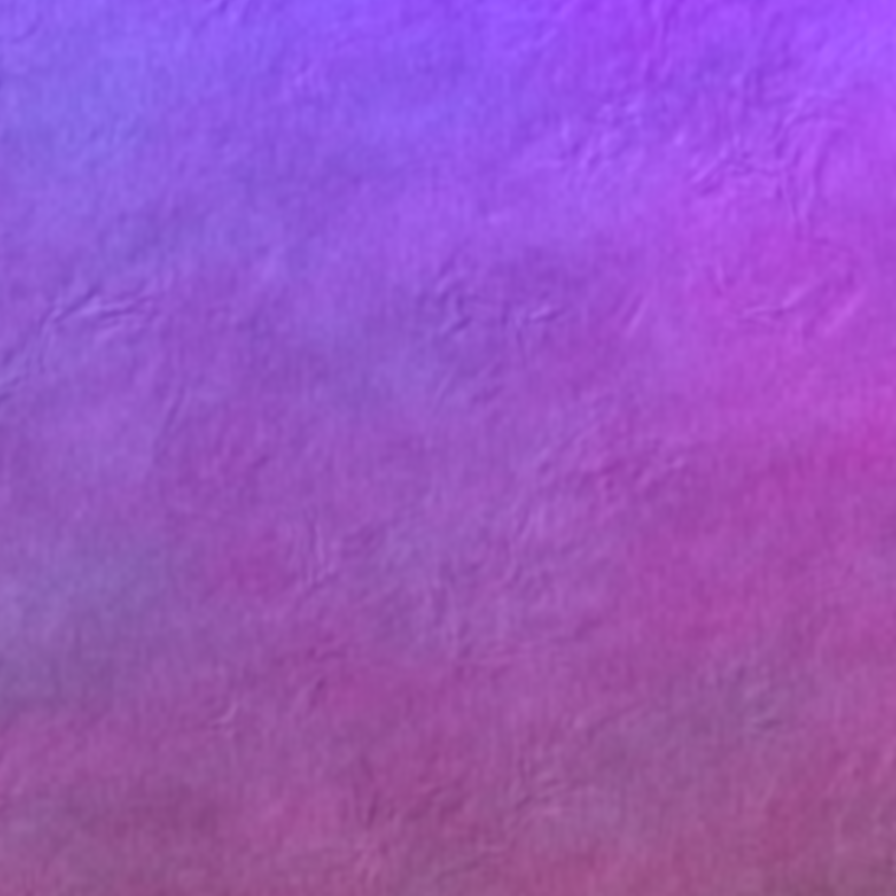
Reproduce this texture procedurally as a Shadertoy shader.

```glsl
// Soft violet-to-plum dyed surface: a smooth colour field of three columns,
// tinted by slanted cloudy blotches and mottling, then embossed with patchy
// fine wrinkles and a faint upright grain. All noise is hashed value noise.

#define CLOUD_SCALE 6.0
#define CLOUD_TINT 0.11
#define CLOUD_LIGHT 0.10
#define MOTTLE_SCALE 20.0
#define MOTTLE_DEPTH 0.055
#define WRINKLE_SCALE 52.0
#define WRINKLE_DEPTH 0.18
#define PATCH_SCALE 8.0
#define GRAIN_SCALE 115.0
#define GRAIN_DEPTH 0.028
#define SLANT 0.4

float hash(vec2 p) {
    vec3 q = fract(vec3(p.xyx) * 0.1031);
    q += dot(q, q.yzx + 33.33);
    return fract((q.x + q.y) * q.z);
}

float noise(vec2 p) {
    vec2 cell = floor(p), f = fract(p);
    f = f * f * f * (f * (f * 6.0 - 15.0) + 10.0);
    float low = mix(hash(cell), hash(cell + vec2(1, 0)), f.x);
    float high = mix(hash(cell + vec2(0, 1)), hash(cell + vec2(1, 1)), f.x);
    return mix(low, high, f.y);
}

mat2 rotation(float angle) {
    float c = cos(angle), s = sin(angle);
    return mat2(c, s, -s, c);
}

// Layered noise, centred on zero
float fbm(vec2 p) {
    float sum = 0.0, weight = 0.5;
    for (int i = 0; i < 4; i++) {
        sum += weight * (noise(p) - 0.5);
        p = rotation(0.6) * p * 2.03 + 17.3;
        weight *= 0.55;
    }
    return sum;
}

// Colour of one column: bottom, middle, top
vec3 column(vec3 bottom, vec3 middle, vec3 top, float y) {
    return y < 0.5 ? mix(bottom, middle, y * 2.0) : mix(middle, top, y * 2.0 - 1.0);
}

vec3 colourField(vec2 p) {
    vec3 left = column(vec3(0.57, 0.33, 0.55), vec3(0.56, 0.36, 0.76), vec3(0.54, 0.38, 0.93), p.y);
    vec3 centre = column(vec3(0.59, 0.33, 0.54), vec3(0.61, 0.33, 0.76), vec3(0.57, 0.32, 0.98), p.y);
    vec3 right = column(vec3(0.56, 0.33, 0.49), vec3(0.68, 0.30, 0.74), vec3(0.64, 0.33, 1.0), p.y);
    vec3 leftHalf = mix(left, centre, smoothstep(0.0, 0.6, p.x));
    return mix(leftHalf, right, smoothstep(0.45, 1.0, p.x));
}

// Relief of short creases, warped so they bend in many directions
float relief(vec2 p) {
    vec2 bend = vec2(noise(p * 13.0), noise(p * 13.0 + 40.0)) - 0.5;
    vec2 q = rotation(0.5) * (p + bend * 0.05) * WRINKLE_SCALE * vec2(1.0, 0.8);
    return noise(q) * 0.65 + noise(q * 1.8 + 9.0) * 0.35;
}

void mainImage(out vec4 fragColor, in vec2 fragCoord) {
    vec2 p = fragCoord / iResolution.xy;

    // Cloudy blotches, stretched along a gentle upward slant
    vec2 cloudPoint = rotation(-SLANT) * p * vec2(0.8, 1.3) * CLOUD_SCALE;
    float tint = fbm(cloudPoint + 3.0);
    float light = fbm(cloudPoint * 1.3 + 51.0);
    vec3 colour = colourField(p + 0.05 * vec2(tint, light));
    colour += CLOUD_TINT * tint * vec3(0.7, -0.9, -0.2);
    colour += CLOUD_LIGHT * light * vec3(0.8, 0.8, 1.0);

    // Small soft mottling
    float mottle = fbm(p * MOTTLE_SCALE + 83.0);
    colour += MOTTLE_DEPTH * mottle * vec3(0.8, 1.0, 0.9);

    // Wrinkles lit from the upper left, strong only in scattered patches
    float patches = smoothstep(0.42, 0.8, noise(p * PATCH_SCALE + 5.0) * 0.5
                                        + noise(p * PATCH_SCALE * 2.5 + 23.0) * 0.5);
    float strength = (0.25 + 0.75 * patches) * mix(0.6, 1.0, p.y);
    vec2 lightStep = vec2(-0.0028, 0.0026);
    float slope = relief(p - lightStep) - relief(p + lightStep);
    colour += WRINKLE_DEPTH * strength * slope * vec3(0.9, 1.0, 0.9);

    // Faint upright grain
    float grain = noise(p * GRAIN_SCALE * vec2(1.2, 0.45)) + noise(p * GRAIN_SCALE + 70.0) - 1.0;
    colour += GRAIN_DEPTH * grain;

    fragColor = vec4(clamp(colour, 0.0, 1.0), 1.0);
}
```
